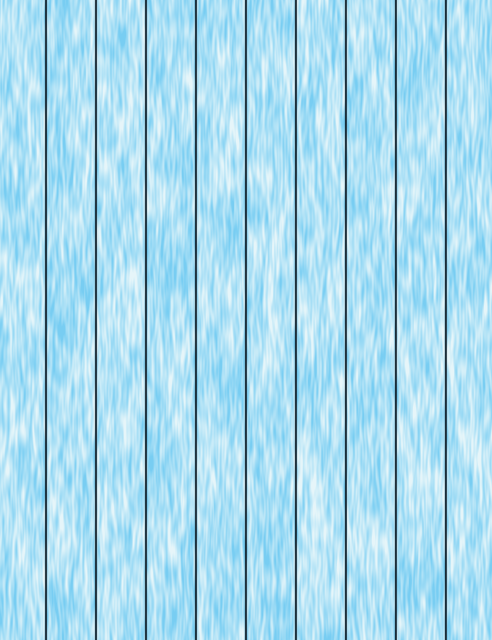
Reproduce this texture procedurally as a WebGL 2 fragment shader.

```glsl
#version 300 es
precision highp float;
// Pale blue painted vertical planks with fine brushed grain and thin dark grooves.

uniform vec2 u_resolution;
out vec4 fragColor;

// Lengths are fractions of the canvas width.
const float PLANK_WIDTH = 0.1016;
const float FIRST_GROOVE = 0.0935;
const float GROOVE_HALF_WIDTH = 0.0019;
const float GROOVE_SOFTNESS = 0.0018;

const vec3 DEEP_BLUE = vec3(0.47, 0.805, 0.95);
const vec3 PALE_BLUE = vec3(0.90, 0.962, 0.978);
const vec3 GROOVE_COLOR = vec3(0.03, 0.09, 0.13);

// Noise frequencies across and along the planks.
const vec2 PATCH_FREQ = vec2(13.0, 5.5);
const vec2 BAND_FREQ = vec2(44.0, 9.0);
const vec2 STREAK_FREQ = vec2(105.0, 13.0);
const vec2 FIBRE_FREQ = vec2(185.0, 23.0);

const float PATCH_AMOUNT = 0.30;
const float BAND_AMOUNT = 0.22;
const float STREAK_AMOUNT = 0.38;
const float FIBRE_AMOUNT = 0.46;
const float PLANK_TONE_AMOUNT = 0.07;
const float GRAIN_WAVER = 0.004;

float hash(vec2 p) {
    vec3 q = fract(vec3(p.xyx) * 0.1031);
    q += dot(q, q.yzx + 33.33);
    return fract((q.x + q.y) * q.z);
}

// Dot product of a lattice corner's random direction with the offset to it.
float cornerSlope(vec2 cell, vec2 offset) {
    float angle = 6.28319 * hash(cell);
    return dot(vec2(cos(angle), sin(angle)), offset);
}

float gradientNoise(vec2 p) {
    vec2 cell = floor(p);
    vec2 f = fract(p);
    vec2 s = f * f * f * (f * (f * 6.0 - 15.0) + 10.0);
    vec2 e = vec2(1.0, 0.0);
    float low = mix(cornerSlope(cell, f), cornerSlope(cell + e.xy, f - e.xy), s.x);
    float high = mix(cornerSlope(cell + e.yx, f - e.yx), cornerSlope(cell + e.xx, f - e.xx), s.x);
    return 1.4 * mix(low, high, s.y);
}

// Paint tone from 0 (deep) to 1 (pale), with its own grain on each plank.
float paintTone(vec2 p, float plank) {
    float seed = hash(vec2(plank + 20.0, 7.0));
    vec2 q = p + vec2(3.0 + plank * 0.37, 2.0 + seed * 9.0);
    q.x += GRAIN_WAVER * gradientNoise(q * vec2(16.0, 7.0));

    float tone = 0.5 + PLANK_TONE_AMOUNT * (seed - 0.5);
    tone += PATCH_AMOUNT * gradientNoise(q * PATCH_FREQ);
    tone += BAND_AMOUNT * gradientNoise(q * BAND_FREQ + 11.0);
    tone += STREAK_AMOUNT * gradientNoise(q * STREAK_FREQ + 37.0);
    tone += FIBRE_AMOUNT * gradientNoise(q * FIBRE_FREQ + 71.0);
    return clamp(tone, 0.0, 1.0);
}

void main() {
    vec2 p = gl_FragCoord.xy / u_resolution.x;

    // Repeat the planks across and measure the distance to the nearest groove.
    float along = (p.x - FIRST_GROOVE) / PLANK_WIDTH;
    float plank = floor(along);
    float inside = fract(along);
    float grooveDistance = min(inside, 1.0 - inside) * PLANK_WIDTH;

    vec3 color = mix(DEEP_BLUE, PALE_BLUE, paintTone(p, plank));

    // Dark gap with soft edges, never sharper than one pixel.
    float soft = max(GROOVE_SOFTNESS, 0.7 / u_resolution.x);
    float gap = 1.0 - smoothstep(GROOVE_HALF_WIDTH - soft, GROOVE_HALF_WIDTH + soft, grooveDistance);
    color = mix(color, GROOVE_COLOR, gap);

    fragColor = vec4(color, 1.0);
}
```
